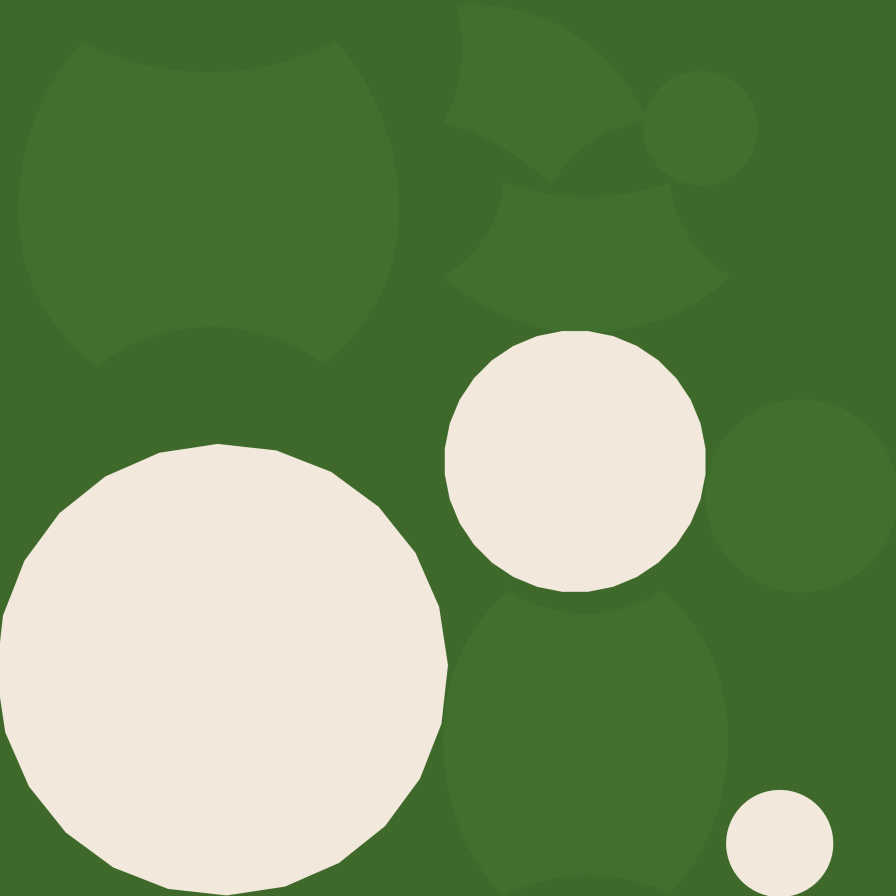
A WebGL 1 fragment shader for this background:

```glsl
precision highp float;
// Cream discs and faint carved shapes scattered over a flat leaf-green field.

uniform vec2 u_resolution;

const vec3 FIELD_GREEN = vec3(0.243, 0.412, 0.165);
const vec3 SHAPE_GREEN = vec3(0.255, 0.439, 0.180);
const vec3 CREAM = vec3(0.949, 0.910, 0.863);

// Discs: centre x, centre y, radius
const vec3 LARGE_DISC = vec3(0.2480, 0.2526, 0.2520);
const vec3 MIDDLE_DISC = vec3(0.6419, 0.4850, 0.1462);
const vec3 SMALL_DISC = vec3(0.8702, 0.0586, 0.0598);
const vec3 UPPER_DOT = vec3(0.7819, 0.8568, 0.0638);
const vec3 SIDE_DOT = vec3(0.8945, 0.4466, 0.1074);
const float LARGE_SIDES = 24.0;
const float MIDDLE_SIDES = 32.0;

// Egg radii: half width, height above centre, height below centre
const vec3 LEFT_EGG = vec3(0.2122, 0.2552, 0.2122);
const vec3 LOWER_EGG = vec3(0.1589, 0.1927, 0.2161);

const float TAU = 6.2831853;

float circle(vec2 p, vec3 disc) {
  return length(p - disc.xy) - disc.z;
}

// Regular polygon with its corners on the disc rim
float polygon(vec2 p, vec3 disc, float sides, float turn) {
  vec2 q = p - disc.xy;
  float sector = TAU / sides;
  float angle = mod(atan(q.y, q.x) - turn, sector) - 0.5 * sector;
  return length(q) * cos(angle) - disc.z * cos(0.5 * sector);
}

// Ellipse whose upper and lower halves have different heights
float egg(vec2 p, vec2 centre, vec3 radii) {
  vec2 q = p - centre;
  float height = q.y > 0.0 ? radii.y : radii.z;
  return (length(q / vec2(radii.x, height)) - 1.0) * radii.x;
}

float carve(float shape, float bite) {
  return max(shape, -bite);
}

// Egg cut by a round bite at each end
float leftUrn(vec2 p) {
  float d = egg(p, vec2(0.2331, 0.7630), LEFT_EGG);
  d = carve(d, circle(p, vec3(0.2331, 1.2279, 0.3086)));
  return carve(d, circle(p, vec3(0.2357, 0.4271, 0.2083)));
}

float lowerUrn(vec2 p) {
  float d = egg(p, vec2(0.6536, 0.1771), LOWER_EGG);
  d = carve(d, circle(p, vec3(0.6536, 0.4727, 0.1576)));
  return carve(d, circle(p, vec3(0.6576, -0.1810, 0.2044)));
}

// Round base hollowed at the top and on both flanks
float bowl(vec2 p) {
  float d = circle(p, vec3(0.6549, 0.8659, 0.2370));
  d = carve(d, circle(p, vec3(0.6549, 1.0482, 0.2682)));
  d = carve(d, circle(p, vec3(0.4297, 0.8073, 0.1328)));
  return carve(d, circle(p, vec3(0.8802, 0.8073, 0.1328)));
}

// Curved fan left over from three bites out of a circle
float fan(vec2 p) {
  float d = circle(p, vec3(0.5260, 0.7813, 0.2135));
  d = carve(d, circle(p, vec3(0.3398, 0.9466, 0.1758)));
  d = carve(d, circle(p, vec3(0.3997, 0.5612, 0.3177)));
  return carve(d, circle(p, vec3(0.7357, 0.7292, 0.1362)));
}

float coverage(float d, float pixel) {
  return 1.0 - smoothstep(-0.7 * pixel, 0.7 * pixel, d);
}

void main() {
  vec2 p = gl_FragCoord.xy / u_resolution;
  float pixel = 1.0 / min(u_resolution.x, u_resolution.y);

  // Faint green shapes
  float faint = min(leftUrn(p), lowerUrn(p));
  faint = min(faint, min(bowl(p), fan(p)));
  faint = min(faint, min(circle(p, UPPER_DOT), circle(p, SIDE_DOT)));

  // Cream discs, the larger two faceted
  float cream = polygon(p, LARGE_DISC, LARGE_SIDES, 0.02);
  cream = min(cream, polygon(p, MIDDLE_DISC, MIDDLE_SIDES, 0.5 * TAU / MIDDLE_SIDES));
  cream = min(cream, circle(p, SMALL_DISC));

  vec3 color = mix(FIELD_GREEN, SHAPE_GREEN, coverage(faint, pixel));
  color = mix(color, CREAM, coverage(cream, pixel));
  gl_FragColor = vec4(color, 1.0);
}
```
